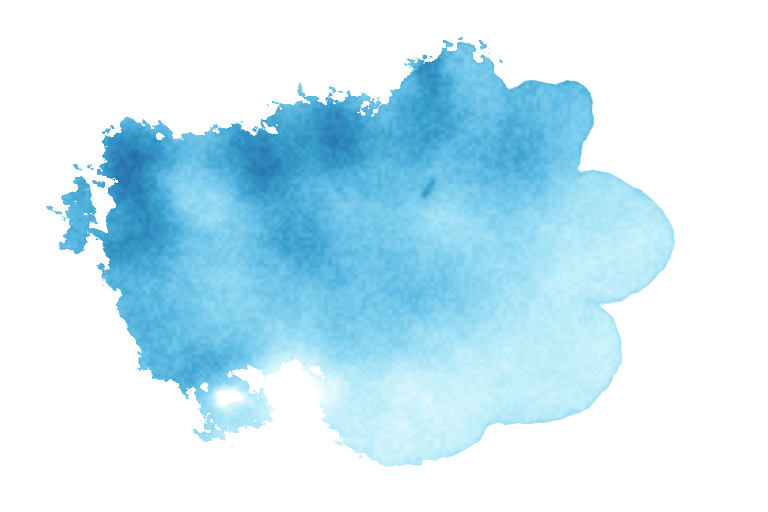
This background is drawn by a WebGL 2 fragment shader. Its source:

```glsl
#version 300 es
precision highp float;
// A blue watercolour wash with dry-brush edges on white paper.

uniform vec2 u_resolution;
out vec4 fragColor;

// Lengths are in canvas heights, with x running from 0 to 1.5.
const float MERGE = 0.018;       // softness of the joins between washes
const float WOBBLE = 0.036;      // large irregularity of the outline
const float FRAY = 0.009;        // small irregularity of the outline
const float DRY_BREAK = 0.085;   // how far bristles break up dry strokes
const float RIM_WIDTH = 0.006;
const float RIM_TONE = 0.75;
const float CLOUD_TONE = 2.3;
const float GRAIN_TONE = 0.95;
const float GRAIN_SCALE = 135.0;
const float PALE_TONE = 1.15;
const float FULL_TONE = 2.75;
const vec2 FLOW = vec2(-0.6, 0.8);  // direction of increasing pigment

// Paint strengths from bare paper to concentrated indigo.
const vec3 PAINT[7] = vec3[7](
  vec3(1.0), vec3(0.77, 0.94, 0.98), vec3(0.57, 0.85, 0.95), vec3(0.40, 0.75, 0.90),
  vec3(0.22, 0.62, 0.80), vec3(0.16, 0.47, 0.69), vec3(0.15, 0.34, 0.60));

// Ellipses: centre, radii.
const vec4 WASH[9] = vec4[9](
  vec4(0.459, 0.512, 0.264, 0.238), vec4(0.781, 0.512, 0.332, 0.275),
  vec4(0.885, 0.740, 0.135, 0.145), vec4(1.050, 0.727, 0.088, 0.115),
  vec4(1.115, 0.785, 0.048, 0.064), vec4(1.133, 0.531, 0.185, 0.130),
  vec4(1.016, 0.316, 0.190, 0.152), vec4(0.800, 0.229, 0.182, 0.138),
  vec4(0.381, 0.355, 0.125, 0.115));
const vec4 DRY[5] = vec4[5](
  vec4(0.273, 0.688, 0.080, 0.072), vec4(0.156, 0.580, 0.036, 0.070),
  vec4(0.635, 0.762, 0.120, 0.048), vec4(0.890, 0.865, 0.070, 0.050),
  vec4(0.449, 0.212, 0.072, 0.060));

// Soft spots: centre, radius, tone added or lifted.
const vec4 PIGMENT[11] = vec4[11](
  vec4(0.27, 0.69, 0.080, 2.2), vec4(0.52, 0.70, 0.085, 2.3),
  vec4(0.645, 0.72, 0.060, 1.6), vec4(0.25, 0.54, 0.090, 1.3),
  vec4(0.60, 0.53, 0.070, 1.0), vec4(0.85, 0.855, 0.045, 1.8),
  vec4(0.83, 0.765, 0.065, 1.3), vec4(0.84, 0.633, 0.018, 1.7),
  vec4(0.86, 0.42, 0.090, 0.8), vec4(0.39, 0.29, 0.055, 1.0),
  vec4(1.03, 0.69, 0.090, 0.8));
const vec4 LIFT[5] = vec4[5](
  vec4(0.37, 0.61, 0.060, -1.0), vec4(0.87, 0.55, 0.085, -0.8),
  vec4(0.59, 0.24, 0.080, -2.1), vec4(0.47, 0.205, 0.022, -3.2),
  vec4(0.82, 0.20, 0.130, -0.5));

float hash(vec2 p) {
  vec3 q = fract(p.xyx * 0.1031);
  q += dot(q, q.yzx + 33.33);
  return fract((q.x + q.y) * q.z);
}

float valueNoise(vec2 p) {
  vec2 cell = floor(p), f = fract(p);
  f = f * f * (3.0 - 2.0 * f);
  return mix(mix(hash(cell), hash(cell + vec2(1, 0)), f.x),
             mix(hash(cell + vec2(0, 1)), hash(cell + vec2(1, 1)), f.x), f.y);
}

float fbm(vec2 p) {
  float sum = 0.0, weight = 0.5;
  for (int i = 0; i < 5; i++) {
    sum += weight * valueNoise(p);
    p = mat2(1.6, 1.2, -1.2, 1.6) * p + 17.3;
    weight *= 0.5;
  }
  return sum;
}

// Approximate signed distance to an ellipse.
float ellipse(vec2 p, vec4 e) {
  vec2 q = (p - e.xy) / e.zw;
  float k = length(q);
  return k * (k - 1.0) / max(length(q / e.zw), 0.001);
}

float smoothMin(float a, float b, float k) {
  float h = max(k - abs(a - b), 0.0) / k;
  return min(a, b) - h * h * k * 0.25;
}

float spot(vec2 p, vec4 s) {
  vec2 q = (p - s.xy) / s.z;
  return s.w * exp(-dot(q, q));
}

vec3 paint(float tone) {
  vec3 color = PAINT[0];
  for (int i = 1; i < 7; i++) color = mix(color, PAINT[i], clamp(tone - float(i - 1), 0.0, 1.0));
  return color;
}

void main() {
  vec2 p = gl_FragCoord.xy / u_resolution.y;
  float pixel = 1.0 / u_resolution.y;
  float grain = valueNoise(p * GRAIN_SCALE) * 0.6 + valueNoise(p * GRAIN_SCALE * 0.47 + 9.0) * 0.4 - 0.5;
  float cloud = fbm(p * 7.0 + 3.0) - 0.48;
  float bristle = fbm(mat2(0.8, 0.6, -0.6, 0.8) * p * vec2(42.0, 62.0)) - 0.48;

  // Outline: wet on the right, frayed on the left, broken in dry strokes.
  float wet = smoothstep(0.5, 0.95, p.x);
  float edge = 10.0, dryEdge = 10.0;
  for (int i = 0; i < 9; i++) edge = smoothMin(edge, ellipse(p, WASH[i]), MERGE);
  for (int i = 0; i < 5; i++) dryEdge = min(dryEdge, ellipse(p, DRY[i]));
  edge += cloud * WOBBLE + bristle * FRAY + (1.0 - wet) * (bristle * 0.05 + grain * 0.015);
  dryEdge += bristle * DRY_BREAK + grain * 0.035;
  float shape = min(edge, dryEdge);
  float cover = 1.0 - smoothstep(-pixel, pixel, shape);

  // Pigment pools, lifted lights, and granulation.
  vec2 bled = p + 0.09 * (vec2(fbm(p * 9.0), fbm(p * 9.0 + 41.0)) - 0.48);
  float tone = mix(PALE_TONE, FULL_TONE, smoothstep(-0.33, 0.0, dot(bled, FLOW)));
  for (int i = 0; i < 11; i++) tone += spot(bled, PIGMENT[i]);
  for (int i = 0; i < 5; i++) tone += spot(bled, LIFT[i]);
  tone += cloud * CLOUD_TONE * mix(1.0, 0.45, wet);
  tone += grain * GRAIN_TONE * mix(0.6, 1.0, smoothstep(1.0, 3.0, tone));
  tone += RIM_TONE * wet * exp(-abs(shape) / RIM_WIDTH);

  fragColor = vec4(mix(PAINT[0], paint(max(tone, 0.0)), cover), 1.0);
}
```
